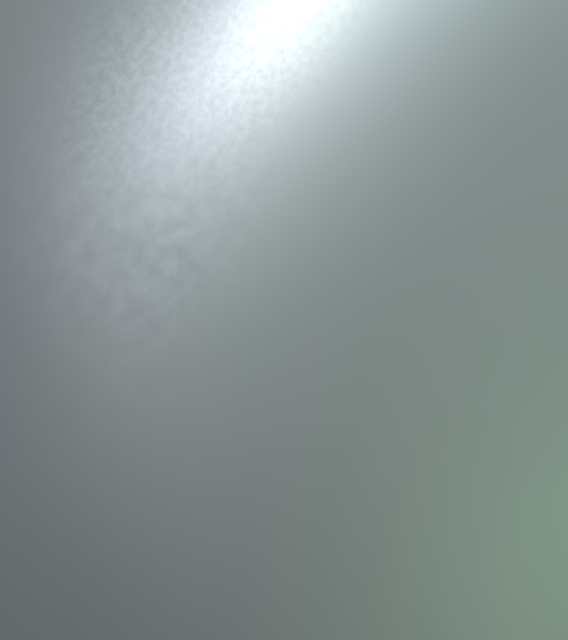
Give the GLSL for this texture, as a WebGL 2 fragment shader.

```glsl
#version 300 es
precision highp float;
// Brushed grey-green metal with a curved diagonal sheen, a hot highlight and fine grain.
uniform vec2 u_resolution;
out vec4 fragColor;

const vec3 BOTTOM_LEFT = vec3(0.385, 0.405, 0.418);
const vec3 BOTTOM_RIGHT = vec3(0.450, 0.492, 0.470);
const vec3 TOP_LEFT = vec3(0.475, 0.505, 0.515);
const vec3 TOP_RIGHT = vec3(0.505, 0.555, 0.550);
const vec3 SHEEN = vec3(0.96, 1.01, 1.07);
const vec3 HOT = vec3(1.04, 1.00, 0.88);
const vec3 LAVENDER = vec3(0.55, 0.45, 0.95);
const vec3 GREEN = vec3(0.042, 0.082, 0.045);

vec2 hashGradient(vec2 cell) {
  vec3 h = fract(vec3(cell.xyx) * vec3(0.1031, 0.1030, 0.0973));
  h += dot(h, h.yzx + 33.33);
  float angle = 6.28318 * fract((h.x + h.y) * h.z);
  return vec2(cos(angle), sin(angle));
}

float gradientNoise(vec2 p) {
  vec2 i = floor(p), f = fract(p);
  vec2 u = f * f * f * (f * (f * 6.0 - 15.0) + 10.0);
  float a = dot(hashGradient(i), f);
  float b = dot(hashGradient(i + vec2(1, 0)), f - vec2(1, 0));
  float c = dot(hashGradient(i + vec2(0, 1)), f - vec2(0, 1));
  float d = dot(hashGradient(i + vec2(1, 1)), f - vec2(1, 1));
  return mix(mix(a, b, u.x), mix(c, d, u.x), u.y);
}

float fbm(vec2 p) {
  float sum = 0.0, weight = 0.6;
  for (int k = 0; k < 3; k++) {
    sum += weight * gradientNoise(p);
    p = mat2(1.6, 1.2, -1.2, 1.6) * p + 7.3;
    weight *= 0.55;
  }
  return sum;
}

float bell(float x) { return exp(-0.5 * x * x); }

// Elliptical glow; axis is the unit direction of its long side.
float glow(vec2 p, vec2 center, vec2 axis, vec2 size) {
  vec2 q = p - center;
  vec2 along = vec2(dot(q, axis), dot(q, vec2(-axis.y, axis.x)));
  return exp(-0.5 * dot(along / size, along / size));
}

// Horizontal offset from the curved crest of the sheen.
float crestOffset(vec2 p) {
  float depth = 1.0 - p.y;
  return p.x - (0.46 - 0.80 * depth + 0.62 * depth * depth);
}

// Soft band that fades and narrows as it falls.
float sheenBand(float offset, float depth) {
  float width = (offset < 0.0 ? 0.17 : 0.20) - 0.09 * depth;
  return exp(-pow(depth / 0.42, 2.0)) * bell(offset / width);
}

// Mottled surface: fine near the highlight, coarser lower down.
float grain(vec2 p, vec2 axis, float depth) {
  vec2 q = vec2(dot(p, axis) * 0.8, dot(p, vec2(-axis.y, axis.x)));
  q += 0.006 * vec2(gradientNoise(p * 25.0), gradientNoise(p * 25.0 + 40.0));
  return mix(fbm(q * 85.0), fbm(q * 36.0), smoothstep(0.1, 0.45, depth));
}

void main() {
  vec2 uv = gl_FragCoord.xy / u_resolution;
  vec2 p = gl_FragCoord.xy / u_resolution.y;
  vec2 axis = normalize(vec2(0.62, 0.78));
  float depth = 1.0 - p.y;
  float offset = crestOffset(p);

  // Ambient gradient with broad reflections
  vec3 color = mix(mix(BOTTOM_LEFT, BOTTOM_RIGHT, uv.x),
                   mix(TOP_LEFT, TOP_RIGHT, uv.x), uv.y);
  color += 0.035 * glow(p, vec2(0.48, 0.66), axis, vec2(0.32, 0.22));
  color += 0.018 * glow(p, vec2(0.27, 0.30), vec2(1, 0), vec2(0.18, 0.16));
  color += GREEN * glow(p, vec2(0.90, 0.12), axis, vec2(0.27, 0.22));

  // Sheen and highlight
  float sheen = sheenBand(offset, depth);
  float hot = glow(p, vec2(0.465, 1.0), axis, vec2(0.16, 0.066));
  color += 0.335 * SHEEN * sheen + 0.18 * HOT * hot;
  color += 0.045 * LAVENDER * glow(p, vec2(0.335, 0.88), axis, vec2(0.14, 0.06));

  // Grain fades towards the smooth right side and the dark lower part
  float reach = 1.0 - smoothstep(0.02, 0.20, offset);
  float rough = reach * (0.075 * smoothstep(0.03, 0.45, sheen) + 0.045 * hot);
  color += rough * grain(p, axis, depth);
  color += 0.012 * reach * smoothstep(0.02, 0.3, sheen) * fbm(p * 14.0);

  fragColor = vec4(clamp(color, 0.0, 1.0), 1.0);
}
```
